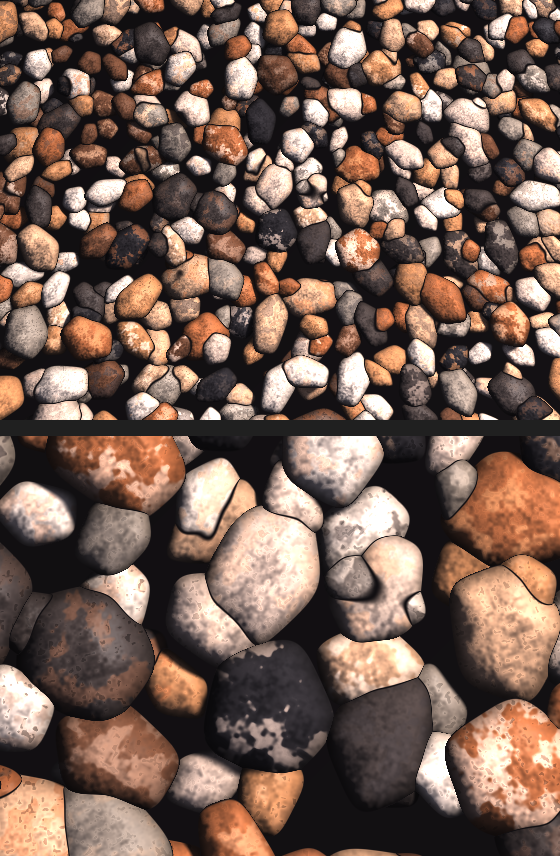
Top, the full canvas; bottom, a detail of the centre.
This texture is drawn by a Shadertoy shader. Its source:

```glsl
// A beach of mixed flint pebbles in low warm sun, seen from slightly above.
// Two jittered grids of rounded polygonal domes form one height field; the
// highest stone wins, and ellipsoids near it cast soft shadows in one pass.
const float CELL[2] = float[2](0.112, 0.076);  // grid size of each layer
const float PILE_DEPTH = 0.042;  // random spread of stone heights
const float DOME = 0.85;         // stone height per short radius
const float FLOOR_Z = -0.06;
const float PERSPECTIVE = 0.36;
const vec3 SUN_DIR = vec3(0.50, 0.48, 0.72);
const vec3 SUN_COLOUR = vec3(1.18, 1.07, 0.97);
const vec3 SKY_COLOUR = vec3(0.21, 0.21, 0.24);
const vec3 GAP_COLOUR = vec3(0.07, 0.06, 0.07);
const vec3 STONE[9] = vec3[9](
    vec3(0.15, 0.15, 0.17), vec3(0.24, 0.22, 0.22), vec3(0.40, 0.27, 0.20),
    vec3(0.66, 0.40, 0.25), vec3(0.76, 0.54, 0.37), vec3(0.85, 0.69, 0.56),
    vec3(0.56, 0.53, 0.50), vec3(0.90, 0.82, 0.77), vec3(0.96, 0.92, 0.89));

struct Pebble { vec2 centre; vec2 radii; vec2 axis; float base; vec4 seed; };

vec4 rand4(vec2 p) {
    vec4 q = fract(p.xyxy * vec4(0.1031, 0.1030, 0.0973, 0.1099));
    q += dot(q, q.wzxy + 33.33);
    return fract((q.xxyz + q.yzzw) * q.zywx);
}
float noise(vec2 p) {
    vec2 i = floor(p), f = fract(p);
    f = f * f * (3.0 - 2.0 * f);
    return mix(mix(rand4(i).x, rand4(i + vec2(1, 0)).x, f.x),
               mix(rand4(i + vec2(0, 1)).x, rand4(i + vec2(1, 1)).x, f.x), f.y);
}
// Stone k of the 3 x 3 cells around a home cell
Pebble makePebble(vec2 home, int k, int layer) {
    vec2 cell = home + vec2(k % 3 - 1, k / 3 - 1);
    vec2 key = cell + float(layer) * vec2(37, 91);
    vec4 a = rand4(key), b = rand4(key + 213.7);
    float major = CELL[layer] * mix(0.46, 0.66, fract(a.x * 17.0));
    return Pebble((cell + 0.5 + 0.66 * (a.xy - 0.5)) * CELL[layer],
                  major * vec2(1.0, mix(0.58, 0.92, b.x)),
                  normalize(a.zw - 0.4995), PILE_DEPTH * b.y - 0.008 * float(layer), b);
}
vec2 toLocal(Pebble s, vec2 d) {
    return vec2(dot(d, s.axis), dot(d, vec2(-s.axis.y, s.axis.x)));
}
// Rounded pentagon dome; rim is 0 at the centre and 1 at the edge
float surface(Pebble s, vec2 p, out float rim) {
    vec2 q = toLocal(s, p - s.centre) / s.radii, side = vec2(1, 0);
    rim = 2.0;
    if (dot(q, q) > 1.25) return FLOOR_Z;
    float sum = 0.0;
    for (int i = 0; i < 5; i++) {
        float reach = 0.8 + 0.2 * fract(s.seed.w * 9.0 + 0.618 * float(i));
        float d = max(dot(q, side) / reach, 0.0);
        sum += d * d * d * d * d * d;
        side = mat2(0.309, 0.951, -0.951, 0.309) * side;
    }
    rim = pow(sum, 1.0 / 6.0);
    float dome = sqrt(max(1.0 - rim * rim * sqrt(rim), 0.0));
    return s.base + DOME * s.radii.y * (dome + 0.5 * dot(q, s.seed.zw - 0.5));
}
// x: height of the pile, y: lead of the top stone over the next
vec2 pile(vec2 p, out Pebble top) {
    float best = FLOOR_Z, second = FLOOR_Z, rim;
    top = Pebble(p, vec2(1), vec2(1, 0), FLOOR_Z, vec4(0));
    for (int n = 0; n < 18; n++) {
        int layer = n / 9;
        Pebble s = makePebble(floor(p / CELL[layer]), n % 9, layer);
        float z = surface(s, p, rim);
        if (rim >= 1.0) continue;
        second = max(second, min(z, best));
        if (z > best) { best = z; top = s; }
    }
    return vec2(best, best - second);
}
// x: sunlight left by neighbouring ellipsoids, y: openness to the sky
vec2 lightLeft(vec2 p, float z, vec3 sun, float self) {
    vec2 light = vec2(1);
    for (int n = 0; n < 18; n++) {
        int layer = n / 9;
        Pebble s = makePebble(floor(p / CELL[layer] + 0.4 * sun.xy), n % 9, layer);
        if (s.seed.x == self) continue;
        vec3 radii = vec3(0.93 * s.radii, DOME * s.radii.y);
        vec3 from = vec3(toLocal(s, p - s.centre), z - s.base) / radii;
        vec3 ray = vec3(toLocal(s, sun.xy), sun.z) / radii;
        float t = max(-dot(from, ray) / dot(ray, ray), 0.0);
        light.x = min(light.x, smoothstep(0.84, 1.0, length(from + ray * t)));
        light.y *= mix(0.55, 1.0, smoothstep(0.9, 1.4, length(from)));
    }
    return light;
}
vec3 shade(vec2 p, float pixel) {
    Pebble s;
    vec2 top = pile(p, s);
    if (top.x <= FLOOR_Z) return GAP_COLOUR;
    // Mottled skin with patches of a second tone, pits and grain
    vec2 skin = toLocal(s, p - s.centre) + 9.0 * s.seed.xy;
    vec4 pick = rand4(s.seed.xy * 531.0 + s.seed.zw * 97.0);
    float lump = noise(skin * 50.0), fine = noise(skin * 260.0);
    float mottle = 0.5 * lump + 0.3 * noise(skin * 110.0) + 0.2 * fine;
    float grain = 0.6 * fine + 0.4 * noise(skin * 480.0);
    vec3 albedo = mix(STONE[int(pick.x * 9.0)], STONE[int(pick.y * 9.0)],
                      0.7 * pick.z * smoothstep(0.50, 0.62, mottle));
    albedo *= 0.77 + 0.26 * mottle + 0.20 * grain;
    albedo *= 1.0 - 0.4 * smoothstep(0.66, 0.80, grain) * pick.w;
    // Normal from the dome plus shallow lumps
    float e = 0.0012, rim, skip, here = surface(s, p, rim);
    vec2 slope = vec2(surface(s, p + vec2(e, 0), skip), surface(s, p + vec2(0, e), skip)) - here;
    vec2 bumps = 0.5 * vec2(lump, mottle) + 0.4 * vec2(grain, fine) - 0.45;
    vec3 normal = normalize(vec3(clamp(-slope / e, -4.0, 4.0) + bumps, 1));
    // Warm sun, cool sky and dark crevices
    vec3 sun = normalize(SUN_DIR);
    vec2 light = lightLeft(p, top.x, sun, s.seed.x);
    float diffuse = pow(max(dot(normal, sun), 0.0), 0.85) * light.x;
    float crevice = light.y * mix(0.45, 1.0, smoothstep(1.0, 0.7, rim));
    float gloss = pow(max(dot(normal, normalize(sun + vec3(0, 0, 1))), 0.0), 28.0);
    vec3 colour = albedo * (SKY_COLOUR * (0.7 + 0.6 * normal.z) * crevice
                + SUN_COLOUR * diffuse * mix(0.75, 1.0, crevice));
    colour += 0.16 * gloss * light.x * pick.w + 0.4 * GAP_COLOUR;
    // Smooth silhouettes and seams
    vec2 edge = smoothstep(0.0, 1.6 * pixel, vec2((1.0 - rim) * s.radii.y, top.y));
    return mix(GAP_COLOUR, colour, edge.x * edge.y);
}
void mainImage(out vec4 fragColor, in vec2 fragCoord) {
    // Stones shrink with distance towards the top
    vec2 uv = (fragCoord - vec2(0.5 * iResolution.x, 0)) / iResolution.y;
    float spread = 0.9 + PERSPECTIVE * uv.y;
    vec2 ground = uv * vec2(spread, 0.9 + 0.5 * PERSPECTIVE * uv.y) + 3.0;
    float exposure = 1.05 + 0.1 * (uv.x - uv.y);
    fragColor = vec4(min(shade(ground, spread / iResolution.y) * exposure, 1.0), 1);
}
```
